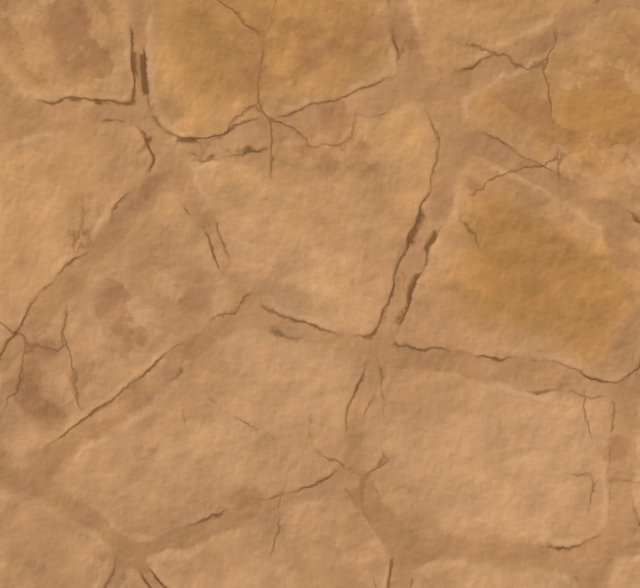
Give the GLSL for this texture, as a WebGL 1 fragment shader.

```glsl
precision highp float;
// Weathered sandstone flagstones bedded in mortar of nearly the same tan.
// Angular cellular distances shape stones and hairlines; layered sines and
// grain roughen them and add mottling, bedding streaks, flakes and chipped rims.
uniform vec2 u_resolution;

const float STONES = 2.8;         // stones per canvas height
const float JITTER = 0.95;        // irregularity of the layout
const float JOINT = 0.052;        // half width of the mortar, in stones
const float CRACK = 0.0075;       // thickness of the joint cracks, in stones
const float ROUNDING = 42.0;      // higher gives sharper stone corners
const float RELIEF = 0.50;        // strength of the surface lighting
const vec3 PEACH = vec3(0.765, 0.582, 0.412);
const vec3 TAN = vec3(0.715, 0.535, 0.372);
const vec3 GOLD = vec3(0.735, 0.545, 0.345);
const vec3 OCHRE = vec3(0.695, 0.490, 0.265);
const vec3 MORTAR = vec3(0.690, 0.510, 0.348);
const vec3 RUST = vec3(0.600, 0.415, 0.280);
const vec3 FLAKE = vec3(0.805, 0.630, 0.465);
const vec3 CREVICE = vec3(0.360, 0.240, 0.135);

float hash(vec2 p) {
  return fract(sin(dot(p, vec2(127.1, 311.7))) * 43758.55);
}

vec2 seed(vec2 cell) {
  return 0.5 + JITTER * (vec2(hash(cell), hash(cell + 37.3)) - 0.5);
}

float grain(vec2 p) {
  vec2 i = floor(p), f = fract(p);
  f = f * f * (3.0 - 2.0 * f);
  return mix(mix(hash(i), hash(i + vec2(1.0, 0.0)), f.x),
             mix(hash(i + vec2(0.0, 1.0)), hash(i + 1.0), f.x), f.y);
}

float layers(vec2 p) {
  float sum = 0.0, weight = 0.5;
  for (int i = 0; i < 5; i++) {
    sum += weight * grain(p);
    p = mat2(1.6, 1.2, -1.2, 1.6) * p + 17.7;
    weight *= 0.54;
  }
  return sum / 1.04;
}

vec2 sineWarp(vec2 p) {
  vec2 w = 0.035 * sin(p.yx * vec2(2.7, 3.3) + vec2(0.4, 1.9));
  return w + 0.012 * sin(p.yx * vec2(8.3, 7.1) + p * 2.9);
}

// Rounded distance to the stone border; also the stone's cell and edge normal.
float stoneEdge(vec2 p, out vec2 id, out vec2 normal) {
  vec2 base = floor(p), toSeed = vec2(0.0);
  float nearest = 9.0, closest = 9.0, sum = 0.0;
  for (int y = -1; y <= 1; y++) for (int x = -1; x <= 1; x++) {
    vec2 cell = base + vec2(float(x), float(y));
    vec2 r = cell + seed(cell) - p;
    if (dot(r, r) < nearest) { nearest = dot(r, r); toSeed = r; id = cell; }
  }
  normal = vec2(0.0, 1.0);
  for (int y = -2; y <= 2; y++) for (int x = -2; x <= 2; x++) {
    vec2 cell = id + vec2(float(x), float(y));
    vec2 r = cell + seed(cell) - p;
    vec2 span = r - toSeed;
    if (dot(span, span) > 0.0001) {
      vec2 n = normalize(span);
      float d = dot(0.5 * (r + toSeed), n);
      sum += exp(-ROUNDING * d);
      if (d < closest) { closest = d; normal = n; }
    }
  }
  return -log(sum) / ROUNDING;
}

float band(float x, float width) { return exp(-x * x / (width * width)); }

void main() {
  vec2 uv = gl_FragCoord.xy / u_resolution.y;
  vec2 p = uv * STONES + vec2(4.3, 11.6);
  float rough = layers(p * 7.0);
  float chip = layers(p * 9.0 + 60.0);
  float broad = layers(p * 1.6 + 40.0);
  float patchy = layers(p * 2.7 + 80.0);
  float broken = layers(p * 3.2 + 130.0);
  vec2 ragged = vec2(rough, chip) - 0.5;
  vec2 id, normal, shardId, shardNormal;
  float d = stoneEdge(p + sineWarp(p) + 0.075 * ragged, id, normal);
  float inset = d - JOINT * (0.1 + 1.8 * broad);
  float soft = mix(0.008, 0.06, smoothstep(0.35, 0.65, patchy));
  float stone = smoothstep(-soft, soft, inset);

  // Stone tints: peach to tan, golden towards the top, ochre hearts in some
  vec3 face = mix(TAN, PEACH, smoothstep(0.3, 0.65, patchy));
  face = mix(face, GOLD, 0.65 * smoothstep(0.35, 0.95, uv.y + 0.3 * (broad - 0.5)));
  float ochre = smoothstep(0.5, 0.85, hash(id + 7.0));
  face = mix(face, OCHRE, 0.7 * ochre * smoothstep(0.0, 0.28, inset + 0.4 * (patchy - 0.5)));

  // Bedding streaks, with rusty flaked patches on a few stones
  float turn = -0.8 + 0.7 * (hash(id + 3.0) - 0.5);
  vec2 bed = mat2(cos(turn), -sin(turn), sin(turn), cos(turn)) * (p + 0.16 * ragged);
  float streak = layers(bed * vec2(1.9, 7.0) + id * 5.0);
  float streaky = 0.3 + 0.7 * smoothstep(0.35, 0.8, hash(id + 19.0));
  face *= 1.0 + 0.20 * streaky * (streak - 0.5);
  float rusty = smoothstep(0.6, 0.75, hash(id + 29.0)) * smoothstep(0.02, 0.14, inset);
  face = mix(face, RUST, 0.5 * rusty * smoothstep(0.47, 0.62, streak));
  face = mix(face, FLAKE, 0.35 * rusty * smoothstep(0.58, 0.64, chip));

  // Mortar that partly merges with the stone, pale rims and broken cracks
  vec3 mortar = mix(MORTAR * (0.93 + 0.14 * patchy), TAN, smoothstep(0.45, 0.65, broken));
  vec3 color = mix(mortar, face, stone);
  float side = dot(normal, vec2(0.5, -0.86));
  float rim = band(inset - 0.022, 0.016) * smoothstep(0.44, 0.62, layers(p * 4.0 + 170.0));
  color = mix(color, FLAKE, 0.55 * rim);
  float open = smoothstep(0.46, 0.64, broken + 0.08 * side) * (0.5 + chip);
  color = mix(color, CREVICE, 0.55 * open * band(inset + 0.004, CRACK));
  float gap = smoothstep(0.63, 0.70, broken) * band(inset + 0.018, 0.016);
  color = mix(color, CREVICE, 0.65 * gap * smoothstep(0.42, 0.56, rough));

  // Angular hairlines, small stains and grazing light over the surface
  vec2 shard = p * vec2(2.3, 1.4) + 0.22 * ragged + 31.0;
  float hairline = band(stoneEdge(shard, shardId, shardNormal), 0.013);
  hairline *= smoothstep(0.52, 0.66, layers(p * 2.4 + 200.0));
  color = mix(color, CREVICE, 0.38 * hairline);
  float stain = smoothstep(0.66, 0.80, layers(p * 4.0 + 260.0));
  color = mix(color, RUST, 0.45 * stain);
  float slope = rough - layers((p + vec2(-0.010, 0.013)) * 7.0);
  color *= 1.0 + RELIEF * slope + 0.13 * (broad - 0.5) + 0.13 * (rough - 0.5);
  gl_FragColor = vec4(color * 1.005, 1.0);
}
```
